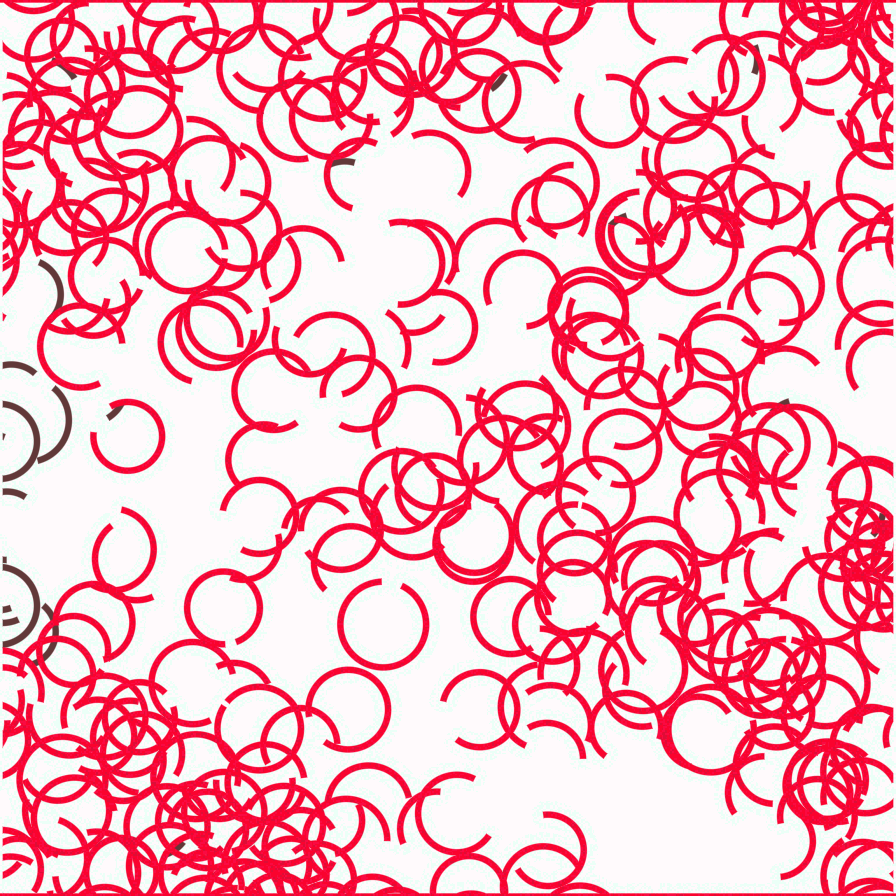
This pattern is drawn by a three.js fragment shader. Its source:

```glsl
// Scattered open rings: many red circular arcs of similar radius on near-white.
// Arcs are hashed into a jittered grid whose density follows smooth noise;
// a few dark brown arcs sit on the left edge, with short brown dashes elsewhere.

varying vec2 vUv;

const vec3 PAPER = vec3(1.00, 0.98, 0.99);
const vec3 MINT  = vec3(0.92, 1.00, 0.97);
const vec3 RED   = vec3(0.98, 0.01, 0.18);
const vec3 ROSE  = vec3(0.98, 0.04, 0.26);
const vec3 DARK_RED = vec3(0.87, 0.05, 0.21);
const vec3 BROWN = vec3(0.38, 0.22, 0.22);

const float CELLS = 12.0;        // grid cells across the canvas
const int   SLOTS = 5;           // most arcs in one cell
const float DENSITY_MIN = 0.12;  // chance that a slot is filled
const float DENSITY_MAX = 0.66;
const float RADIUS_MIN = 0.038;
const float RADIUS_MAX = 0.048;
const float STROKE = 0.0072;
const float SOFT = 0.0009;       // half width of the smoothed edge
const float HALO = 0.012;        // reach of the mint speckle
const float HALO_SHARE = 0.45;
const float GRAIN = 512.0;       // speckles across the canvas
const float BORDER = 0.003;
const int   EDGE_ARCS = 10;
const int   DASHES = 10;
const vec2  CLEARING = vec2(0.0, 0.48);  // middle of the brown zone
const float PI = 3.14159;

vec3 hash3(vec2 p) {
  vec3 q = fract(p.xyx * vec3(0.1031, 0.1030, 0.0973));
  q += dot(q, q.yxz + 33.33);
  return fract((q.xxy + q.yzz) * q.zyx);
}

float valueNoise(vec2 p) {
  vec2 i = floor(p), f = fract(p);
  f = f * f * (3.0 - 2.0 * f);
  vec2 e = vec2(0.0, 1.0);
  return mix(mix(hash3(i).x, hash3(i + e.yx).x, f.x),
             mix(hash3(i + e.xy).x, hash3(i + e.yy).x, f.x), f.y);
}

// Signed distance to a blunt-ended arc opening halfSpan to each side of dir
float arcDistance(vec2 p, float dir, float halfSpan, float radius) {
  float c = cos(dir), s = sin(dir);
  p = vec2(abs(c * p.x - s * p.y), s * p.x + c * p.y);
  c = cos(halfSpan);
  s = sin(halfSpan);
  p = vec2(c * p.x - s * p.y, s * p.x + c * p.y);
  float ring = abs(length(p) - radius) - 0.5 * STROKE;
  float cap = length(vec2(p.x, max(0.0, abs(radius - p.y) - 0.5 * STROKE)));
  return max(ring, cap * sign(p.x));
}

float redArcs(vec2 uv) {
  float d = 1.0;
  vec2 home = floor(uv * CELLS);
  for (int y = -1; y <= 1; y++)
  for (int x = -1; x <= 1; x++) {
    vec2 id = home + vec2(float(x), float(y)) + 40.0;
    float clump = smoothstep(0.15, 0.85, valueNoise(id * 0.37));
    float density = mix(DENSITY_MIN, DENSITY_MAX, clump);
    for (int k = 0; k < SLOTS; k++) {
      vec2 seed = id + 61.0 * float(k);
      vec3 place = hash3(seed), form = hash3(seed + 417.0);
      vec2 centre = (id - 40.0 + place.xy) / CELLS;
      float open = smoothstep(0.09, 0.15, length((centre - CLEARING) * vec2(1.0, 0.55)));
      if (place.z > density * open) continue;
      float span = PI * mix(0.12, 0.99, pow(form.y, 0.6));
      float radius = mix(RADIUS_MIN, RADIUS_MAX, form.z);
      d = min(d, arcDistance(uv - centre, form.x * 2.0 * PI, span, radius));
    }
  }
  return d;
}

float brownArcs(vec2 uv) {
  float d = 1.0;
  for (int k = 0; k < EDGE_ARCS + DASHES; k++) {
    vec3 place = hash3(vec2(float(k) + 7.0, 251.0));
    vec3 form = hash3(vec2(float(k) + 7.0, 613.0));
    bool onEdge = k < EDGE_ARCS;
    vec2 centre = onEdge ? CLEARING + vec2(0.05 * place.x - 0.012, 0.4 * (place.y - 0.5))
                         : place.xy;
    float span = onEdge ? PI * mix(0.3, 0.8, form.y) : mix(0.25, 0.45, form.y);
    float radius = mix(RADIUS_MIN, RADIUS_MAX, form.z);
    d = min(d, arcDistance(uv - centre, form.x * 2.0 * PI, span, radius));
  }
  return d;
}

float cover(float d) { return 1.0 - smoothstep(-SOFT, SOFT, d); }

void main() {
  vec2 uv = vUv;
  float sideMargin = BORDER - min(uv.x, 1.0 - uv.x);
  float frame = min(uv.y, 1.0 - uv.y) - BORDER;
  float red = min(max(redArcs(uv), sideMargin), frame);
  float brown = max(brownArcs(uv), sideMargin);
  vec3 grain = hash3(floor(uv * GRAIN) + 3.0);

  // Paper with mint speckle close to the strokes
  float halo = step(min(red, brown), HALO) * step(grain.x, HALO_SHARE);
  vec3 color = mix(PAPER, MINT, halo);

  // Brown strokes below, faintly grained red strokes above
  color = mix(color, BROWN, cover(brown));
  vec3 ink = mix(RED, ROSE, step(grain.y, 0.30));
  ink = mix(ink, DARK_RED, step(grain.z, 0.13));
  color = mix(color, ink, cover(red));

  gl_FragColor = vec4(color, 1.0);
}
```
